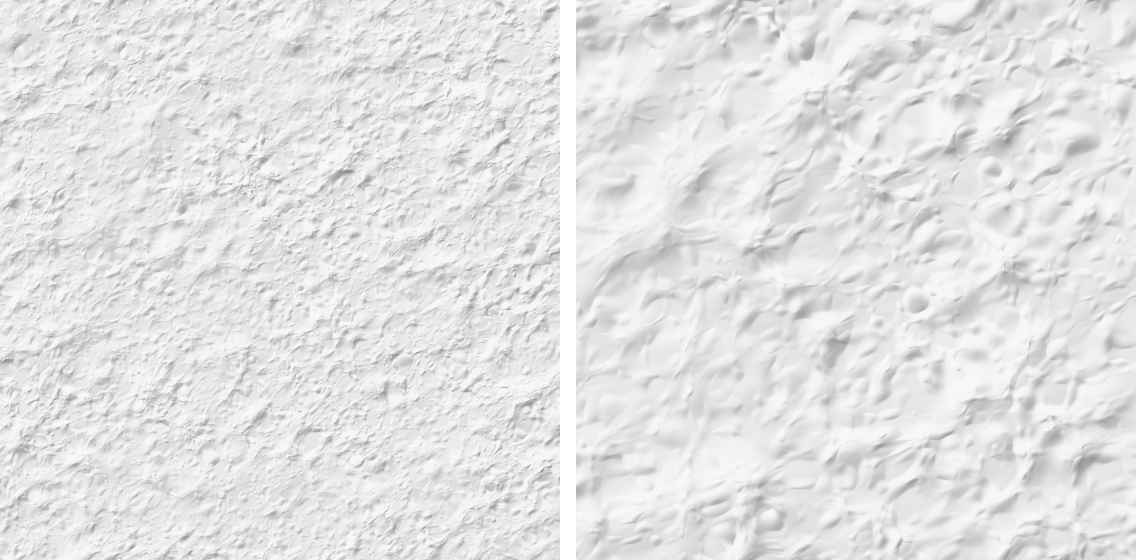
Left, the full canvas; right, a detail of the centre.
Reproduce this texture procedurally as a WebGL 1 fragment shader.

```glsl
precision highp float;
// Rough white plaster under raking light from the upper left.
// Layers of scattered cellular bumps, creased at their zero lines, give
// slopes along the light; a curve turns their sum into soft greys.

uniform vec2 u_resolution;

#define OCTAVES 6
#define BASE_CELLS 7.0      // cells across the canvas in the coarsest layer
#define LACUNARITY 1.95     // growth of cell count per layer
#define PEAK_LAYER 3.7      // layer with the strongest relief
#define LAYER_SPREAD 2.5    // how widely relief spreads over the layers
#define RIDGE_ANGLE 0.6     // radians, direction in which ridges run
#define RIDGE_STRETCH 0.85  // below 1 lengthens the ridges
#define WARP 0.09           // coarse slopes bend the finer layers
#define CREASE 0.8          // strength of sharp folds
#define PATCH_CELLS 9.0     // scale of smooth and rough patches
#define PATCH_CONTRAST 0.45
#define WHITE_LEVEL 0.968

const vec3 TINT = vec3(1.0, 1.0, 1.007);
const float SLOPE_VARIANCE = 0.628; // of one unit layer of bumps

vec3 hash3(vec2 cell) {
  vec3 h = fract(cell.xyx * vec3(0.1031, 0.1030, 0.0973));
  h += dot(h, h.yxz + 33.33);
  return fract((h.xxy + h.yzz) * h.zyx);
}

// One bump or dent per cell: slope in xy, height in z.
vec3 cellBumps(vec2 p) {
  vec2 cell = floor(p);
  vec2 local = p - cell;
  vec3 sum = vec3(0.0);
  for (int j = -1; j <= 1; j++) {
    for (int i = -1; i <= 1; i++) {
      vec2 neighbour = vec2(float(i), float(j));
      vec3 rnd = hash3(cell + neighbour);
      vec2 d = local - neighbour - rnd.xy;
      float falloff = max(1.0 - dot(d, d), 0.0);
      float amplitude = 2.0 * rnd.z - 1.0;
      sum += amplitude * falloff * falloff * vec3(-6.0 * d, falloff);
    }
  }
  return sum;
}

// Slope facing the light, scaled to about unit deviation.
float litSlope(vec2 p, float pixelsPerUnit) {
  float patchHeight = cellBumps(p * PATCH_CELLS + 71.3).z;
  float roughness = clamp(1.0 + PATCH_CONTRAST * patchHeight, 0.6, 1.5);
  float cells = BASE_CELLS;
  float slope = 0.0;
  float energy = 0.0;
  for (int i = 0; i < OCTAVES; i++) {
    float layer = float(i);
    float offset = (layer - PEAK_LAYER) / LAYER_SPREAD;
    float weight = exp(-offset * offset);
    vec3 bumps = cellBumps(p * cells + layer * vec2(17.3, 41.7));
    energy += weight * weight * SLOPE_VARIANCE;

    // The slope changes abruptly where height crosses zero; the width
    // of that fold grows with the pixel size to stay smooth.
    float foldWidth = 0.1 + 0.5 * cells / pixelsPerUnit;
    float side = bumps.z * inversesqrt(bumps.z * bumps.z + foldWidth * foldWidth);
    float creased = bumps.y * (0.65 + CREASE * side);

    // Fine layers follow the patches and fade below the pixel size.
    float detail = mix(1.0, roughness, smoothstep(0.5, 3.0, layer));
    detail *= smoothstep(0.7, 2.0, pixelsPerUnit / cells);
    slope -= weight * detail * creased;

    p -= WARP * weight * bumps.xy / cells;
    cells *= LACUNARITY;
  }
  return slope * inversesqrt(energy);
}

void main() {
  float size = min(u_resolution.x, u_resolution.y);
  vec2 uv = gl_FragCoord.xy / size;

  // Axes along and across the ridges; the light runs across them.
  float c = cos(RIDGE_ANGLE);
  float s = sin(RIDGE_ANGLE);
  vec2 p = vec2(c * uv.x + s * uv.y, c * uv.y - s * uv.x);
  p.x *= RIDGE_STRETCH;

  // Compress extremes, then deepen shadows quadratically.
  float lit = litSlope(p, size);
  lit *= 1.15 * inversesqrt(1.0 + 0.1 * lit * lit);
  float shadow = 0.258 - 0.118 * min(lit, 2.18);
  gl_FragColor = vec4((WHITE_LEVEL - shadow * shadow) * TINT, 1.0);
}
```
